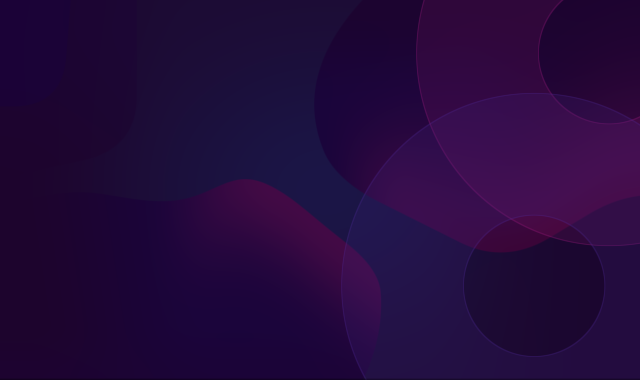
A Shadertoy shader for this background:

```glsl
// Dark violet backdrop: soft flowing blobs under two translucent rings.
// Blobs are implicit curves joined by smooth min/max and filled with
// gradients; rings are annulus distances with a thin bright rim.

#define RING_MID 0.3463
#define RING_HALF 0.1603
#define RIM_WIDTH 0.0016
#define RIM_GLOW 0.28
#define ROSE_RING_ALPHA 0.19
#define INDIGO_RING_ALPHA 0.22

const vec3 PLUM    = vec3(0.115, 0.014, 0.175);
const vec3 DUSK    = vec3(0.110, 0.042, 0.200);
const vec3 NAVY    = vec3(0.104, 0.084, 0.275);
const vec3 INDIGO  = vec3(0.102, 0.018, 0.230);
const vec3 CRIMSON = vec3(0.260, 0.040, 0.270);
const vec3 EMBER   = vec3(0.255, 0.022, 0.220);
const vec3 ROSE    = vec3(0.510, 0.080, 0.400);
const vec3 VIOLET  = vec3(0.240, 0.125, 0.470);

float smoothMin(float a, float b, float k) {
    float h = max(k - abs(a - b), 0.0) / k;
    return min(a, b) - 0.25 * k * h * h;
}

float smoothMax(float a, float b, float k) {
    return -smoothMin(-a, -b, k);
}

float bell(float x, float centre, float width) {
    float t = (x - centre) / width;
    return exp(-t * t);
}

// Antialiased coverage; f is negative inside the shape
float cover(float f) {
    float w = max(fwidth(f), 1e-5);
    return 1.0 - smoothstep(-0.75 * w, 0.75 * w, f);
}

// Crest of the lower wave
float crest(float x) {
    float fall = 0.024 * log(1.0 + exp((x - 0.77) / 0.03));
    return 0.455 + 0.02 * x + 0.035 * bell(x, 0.2, 0.16)
         + 0.061 * bell(x, 0.645, 0.12) - fall;
}

// Lower boundary of the upper right blob
float valley(float x) {
    float descent = 0.474 - 0.5 * (x - 0.987);
    float bend = max(x - 1.55, 0.0);
    float ascent = 0.349 + 0.6 * (x - 1.404) - 1.8 * bend * bend;
    return smoothMax(descent, ascent, 0.13);
}

vec3 backdrop(vec2 p) {
    vec3 col = mix(PLUM, DUSK, smoothstep(0.05, 0.5, p.x));
    vec2 q = (p - vec2(0.86, 0.50)) / vec2(0.44, 0.36);
    col = mix(col, NAVY, exp(-dot(q, q)));
    col = mix(col, vec3(0.107, 0.025, 0.185), smoothstep(1.1, 1.6, p.x));

    // Two nested corner patches
    float outer = smoothMax(p.x - 0.36, 0.53 + 0.22 * p.x - p.y, 0.14);
    float inner = smoothMax(p.x - 0.186 + 0.08 * (1.0 - p.y), 0.72 - p.y, 0.13);
    float lift = smoothstep(0.45, 0.95, p.y);
    col = mix(col, mix(PLUM, vec3(0.107, 0.016, 0.208), lift), 0.6 * cover(outer));
    return mix(col, vec3(0.100, 0.006, 0.230), 0.6 * cover(inner));
}

void addLowerWave(inout vec3 col, vec2 p) {
    float depth = crest(p.x) - p.y;
    float side = 1.003 - 1.2 * (p.y - 0.2) * (p.y - 0.2) - p.x;
    vec3 fill = mix(PLUM, INDIGO, smoothstep(0.05, 0.55, p.x + 0.15 * (p.y - 0.2)));
    fill = mix(fill, vec3(0.110, 0.012, 0.205), 0.5 * smoothstep(0.15, 0.0, p.y));
    float heat = bell(max(depth, 0.0), 0.0, 0.19) * smoothstep(0.36, 0.72, p.x);
    fill = mix(fill, CRIMSON, heat);
    col = mix(col, fill, cover(-smoothMin(depth, side, 0.06)));
}

void addUpperBlob(inout vec3 col, vec2 p) {
    float depth = p.y - valley(p.x);
    float side = 0.827 + 1.68 * (p.y - 0.725) * (p.y - 0.725) - p.x;
    vec3 fill = mix(INDIGO, vec3(0.108, 0.016, 0.188), smoothstep(0.72, 0.98, p.y));
    fill = mix(fill, vec3(0.108, 0.012, 0.183), smoothstep(1.2, 1.6, p.x));
    float reach = mix(0.18, 0.31, smoothstep(0.9, 1.3, p.x));
    float heat = 0.82 * bell(max(depth, 0.0), 0.0, reach) * smoothstep(0.84, 1.08, p.x);
    vec3 glow = mix(EMBER, CRIMSON, smoothstep(0.0, 0.12, depth));
    glow = mix(CRIMSON, glow, smoothstep(1.1, 1.35, p.x));
    fill = mix(fill, glow, heat);
    col = mix(col, fill, cover(smoothMax(-depth, side, 0.06)));
}

void addRing(inout vec3 col, vec2 p, vec2 centre, vec3 tint, float alpha) {
    float d = abs(length(p - centre) - RING_MID) - RING_HALF;
    col = mix(col, tint, alpha * cover(d));
    float w = max(RIM_WIDTH, fwidth(d));
    col = mix(col, 1.3 * tint, RIM_GLOW * (1.0 - smoothstep(0.0, w, abs(d))));
}

void mainImage(out vec4 fragColor, in vec2 fragCoord) {
    vec2 p = fragCoord / iResolution.y;
    vec3 col = backdrop(p);
    addLowerWave(col, p);
    addUpperBlob(col, p);
    addRing(col, p, vec2(1.603, 0.860), ROSE, ROSE_RING_ALPHA);
    addRing(col, p, vec2(1.4057, 0.2478), VIOLET, INDIGO_RING_ALPHA);

    // Thin shade along the lower edge
    col *= mix(0.65, 1.0, smoothstep(0.001, 0.006, p.y));
    fragColor = vec4(col, 1.0);
}
```
